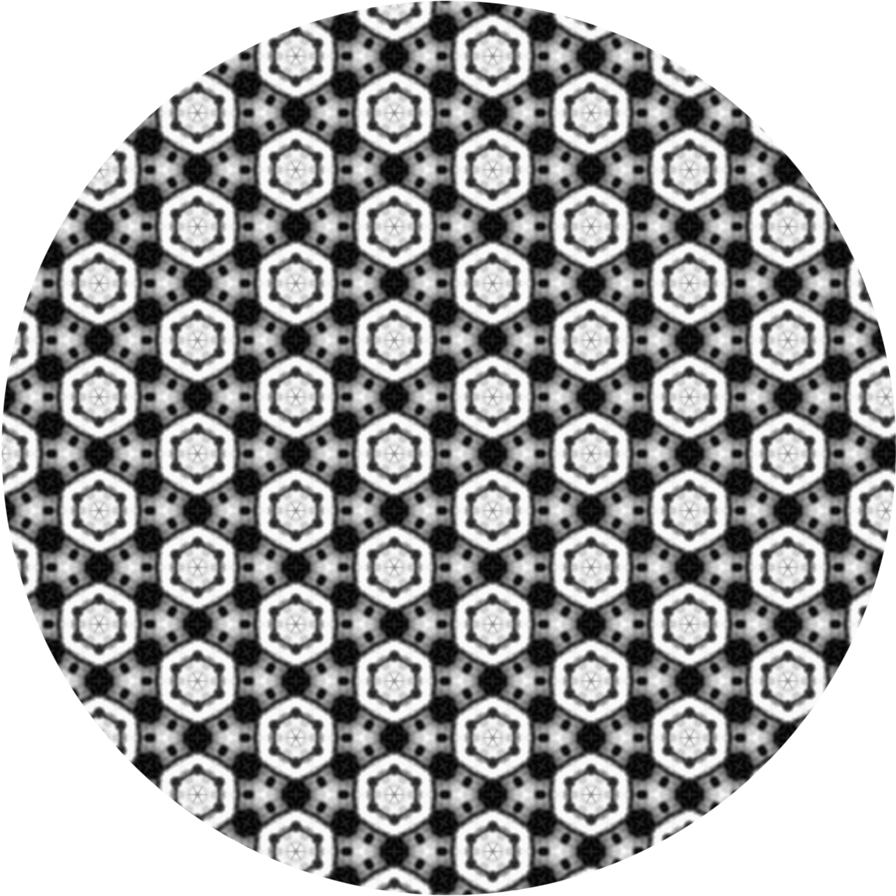
Give the GLSL for this pattern, as a WebGL 1 fragment shader.

```glsl
precision highp float;

uniform vec2 u_resolution;

const float PI = 3.14159265;
const float ROOT3 = 1.7320508;
const float SPACING = 0.1268;
const vec2 LATTICE_ORIGIN = vec2(0.4401, 0.4935);

vec2 gradientAt(vec2 cell) {
  float angle = 2.0 * PI * fract(sin(dot(cell, vec2(127.1, 311.7))) * 4375.85);
  return vec2(cos(angle), sin(angle));
}

float gradientNoise(vec2 p) {
  vec2 i = floor(p);
  vec2 f = p - i;
  vec2 w = f * f * f * (f * (f * 6.0 - 15.0) + 10.0);
  float a = dot(gradientAt(i), f);
  float b = dot(gradientAt(i + vec2(1.0, 0.0)), f - vec2(1.0, 0.0));
  float c = dot(gradientAt(i + vec2(0.0, 1.0)), f - vec2(0.0, 1.0));
  float d = dot(gradientAt(i + vec2(1.0, 1.0)), f - vec2(1.0, 1.0));
  return mix(mix(a, b, w.x), mix(c, d, w.x), w.y);
}

// Offset from the nearest point of a triangular lattice with unit spacing
vec2 hexCell(vec2 p) {
  vec2 period = vec2(ROOT3, 1.0);
  vec2 a = mod(p + 0.5 * period, period) - 0.5 * period;
  vec2 b = mod(p, period) - 0.5 * period;
  return dot(a, a) < dot(b, b) ? a : b;
}

// Mirror a cell into one 30 degree wedge above the x axis
vec2 foldWedge(vec2 p) {
  float angle = length(p) > 0.0 ? atan(p.y, p.x) : 0.0;
  angle = abs(mod(angle + PI / 6.0, PI / 3.0) - PI / 6.0);
  return length(p) * vec2(cos(angle), sin(angle));
}

// Soft coverage: 1 inside the radius, 0 outside
float blot(float dist, float radius, float softness) {
  return 1.0 - smoothstep(radius - softness, radius + softness, dist);
}

// Soft line profile around zero distance
float stroke(float dist, float width) {
  return exp(-dist * dist / (width * width));
}

float kaleidoscopeTone(vec2 q) {
  vec2 edgeMiddle = vec2(0.433, 0.25);
  vec2 corner = vec2(0.577, 0.0);
  float wobble = 0.012 * gradientNoise(q * 14.0 + 3.7);
  float x = q.x + wobble;
  float tone = 0.62;

  // Three-armed light patch with small dark seeds
  tone = mix(tone, 0.93, stroke(length(q - corner), 0.085));
  vec2 seed = (q - vec2(0.447, 0.0)) * vec2(0.85, 1.0);
  tone = mix(tone, 0.03, blot(length(seed), 0.038, 0.026));

  // White hexagonal ring and its dark outline
  tone = mix(tone, 0.2, stroke(x - 0.355, 0.026));
  tone = mix(tone, 0.99, blot(abs(x - 0.276), 0.043, 0.024));

  // Star groove with dark points around a pale rosette
  tone = mix(tone, 0.9, blot(x, 0.19, 0.025));
  tone = mix(tone, 0.3, stroke(x - 0.196, 0.025));
  tone = mix(tone, 0.16, blot(length(q - vec2(0.188, 0.108)), 0.041, 0.028));
  tone -= 0.16 * stroke(q.y, 0.012) * blot(q.x, 0.09, 0.04);
  tone -= 0.12 * stroke(length(q), 0.02);

  // Dark knots with a faint grey heart
  float knot = length(q - edgeMiddle) + 2.0 * wobble;
  tone = mix(tone, 0.05, blot(knot, 0.137, 0.042));
  tone += 0.17 * stroke(knot, 0.04);

  // Mirrored mottling
  tone += 0.2 * gradientNoise(q * 19.0 + 8.3);
  return clamp(tone, 0.02, 0.98);
}

void main() {
  vec2 uv = gl_FragCoord.xy / u_resolution;
  vec2 cell = hexCell((uv - LATTICE_ORIGIN) / SPACING);
  float tone = kaleidoscopeTone(foldWedge(cell));

  // Round crop on white
  float pixel = 1.0 / min(u_resolution.x, u_resolution.y);
  float disc = blot(length(uv - vec2(0.501, 0.5)), 0.499, pixel);
  gl_FragColor = vec4(vec3(mix(1.0, tone, disc)), 1.0);
}
```
